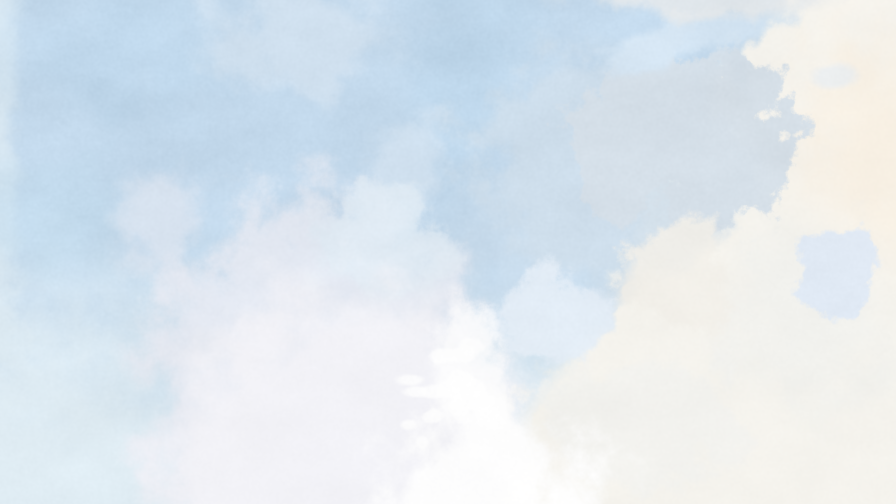
Reproduce this background procedurally as a Shadertoy shader.

```glsl
// Pale watercolour paper: blue washes upper left, cream at right, white bloom below.

vec2 hash2(vec2 cell) {
    vec3 h = fract(cell.xyx * vec3(0.1031, 0.1030, 0.0973));
    h += dot(h, h.yzx + 33.33);
    return fract((h.xx + h.yz) * h.zy);
}

float cornerSlope(vec2 cell, vec2 offset) {
    return dot(hash2(cell) * 2.0 - 1.0, offset);
}

float gradientNoise(vec2 p) {
    vec2 i = floor(p), f = fract(p), e = vec2(0.0, 1.0);
    vec2 u = f * f * f * (f * (f * 6.0 - 15.0) + 10.0);
    float low = mix(cornerSlope(i, f), cornerSlope(i + e.yx, f - e.yx), u.x);
    float high = mix(cornerSlope(i + e, f - e), cornerSlope(i + e.yy, f - e.yy), u.x);
    return mix(low, high, u.y);
}

float fbm(vec2 p) {
    float sum = 0.0, gain = 0.6;
    for (int i = 0; i < 6; i++) {
        sum += gain * gradientNoise(p);
        p = mat2(1.6, 1.2, -1.2, 1.6) * p + 7.3;
        gain *= 0.56;
    }
    return sum;
}

// Ragged ellipse of pigment; tint.a is its opacity.
vec3 wash(vec3 base, vec2 p, float rag, vec2 centre, vec2 radius, vec4 tint, float soft) {
    float size = min(radius.x, radius.y);
    float d = (length((p - centre) / radius) - 1.0) * size + rag * min(0.2, size * 1.3);
    return mix(base, tint.rgb, tint.a * smoothstep(soft, -soft, d));
}

// Small white islands left dry near the bloom.
vec3 dryIslands(vec3 base, vec2 p, float rag) {
    for (int i = 0; i < 18; i++) {
        vec2 seed = hash2(vec2(float(i) + 3.0, 17.0));
        vec2 centre = vec2(0.78, 0.09) + seed * vec2(0.19, 0.22);
        vec2 radius = mix(vec2(0.010, 0.008), vec2(0.030, 0.022), seed.yx);
        base = wash(base, p, rag, centre, radius, vec4(vec3(0.995), 0.8), 0.004);
    }
    return base;
}

vec3 blueSide(vec2 p, float rag) {
    vec3 sky = vec3(0.762, 0.848, 0.922), mist = vec3(0.875, 0.925, 0.953);
    vec3 c = mix(mist, sky, smoothstep(0.10, 0.68, p.y + rag * 0.25));
    c = mix(c, mist, 0.7 * smoothstep(0.06, 0.0, p.x + rag * 0.08));
    // Deeper pools
    c = wash(c, p, rag, vec2(0.26, 0.90), vec2(0.20, 0.12), vec4(0.74, 0.84, 0.92, 0.6), 0.09);
    c = wash(c, p, rag, vec2(0.12, 0.57), vec2(0.14, 0.10), vec4(0.75, 0.85, 0.92, 0.6), 0.06);
    c = wash(c, p, rag, vec2(0.93, 0.84), vec2(0.12, 0.26), vec4(0.74, 0.84, 0.92, 0.7), 0.08);
    c = wash(c, p, rag, vec2(1.06, 0.52), vec2(0.18, 0.16), vec4(0.79, 0.865, 0.93, 0.8), 0.08);
    // Lifted clouds
    c = wash(c, p, rag, vec2(0.60, 0.93), vec2(0.17, 0.10), vec4(0.84, 0.895, 0.945, 0.7), 0.04);
    c = wash(c, p, rag, vec2(0.80, 0.66), vec2(0.07, 0.10), vec4(0.84, 0.895, 0.945, 0.7), 0.03);
    c = wash(c, p, rag, vec2(0.32, 0.56), vec2(0.09, 0.10), vec4(0.86, 0.895, 0.94, 0.8), 0.04);
    // Lavender spreading down to the lower edge
    c = wash(c, p, rag, vec2(0.64, 0.22), vec2(0.35, 0.39), vec4(0.90, 0.915, 0.95, 0.9), 0.06);
    c = wash(c, p, rag, vec2(0.76, 0.51), vec2(0.13, 0.12), vec4(0.875, 0.92, 0.955, 0.8), 0.025);
    return wash(c, p, rag, vec2(0.70, 0.06), vec2(0.37, 0.36), vec4(0.955, 0.953, 0.97, 0.9), 0.10);
}

vec3 creamSide(vec3 base, vec2 p, float rag) {
    vec3 cream = vec3(0.96, 0.953, 0.93);
    float side = p.x - 1.0 - 0.57 * (p.y - 0.07) + rag * 0.16;
    vec3 c = mix(base, cream, smoothstep(-0.03, 0.04, side));
    c = wash(c, p, rag, vec2(1.76, 0.70), vec2(0.17, 0.22), vec4(0.975, 0.94, 0.885, 0.8), 0.12);
    c = wash(c, p, rag, vec2(1.60, 0.38), vec2(0.16, 0.18), vec4(0.935, 0.94, 0.93, 0.6), 0.08);
    c = wash(c, p, rag, vec2(1.25, 0.16), vec2(0.22, 0.13), vec4(0.948, 0.948, 0.935, 0.8), 0.02);
    // Grey-blue cloud: a soft body and a crisp right-hand rim
    c = wash(c, p, rag, vec2(1.22, 0.68), vec2(0.27, 0.23), vec4(0.81, 0.87, 0.92, 0.85), 0.05);
    c = wash(c, p, rag, vec2(1.36, 0.73), vec2(0.22, 0.19), vec4(0.835, 0.875, 0.91, 0.95), 0.012);
    // Upper streak and the pale corner above it
    vec2 slanted = vec2(p.x, p.y - 0.27 * (p.x - 1.355));
    c = wash(c, slanted, rag, vec2(1.355, 0.92), vec2(0.18, 0.04), vec4(0.83, 0.895, 0.95, 0.9), 0.015);
    c = wash(c, p, rag, vec2(1.39, 1.01), vec2(0.22, 0.04), vec4(0.905, 0.915, 0.92, 0.8), 0.015);
    // Small patches
    c = wash(c, p, rag, vec2(1.35, 0.45), vec2(0.10, 0.11), vec4(0.95, 0.94, 0.915, 0.9), 0.015);
    c = wash(c, p, rag, vec2(1.08, 0.37), vec2(0.11, 0.09), vec4(0.895, 0.93, 0.965, 0.9), 0.015);
    c = wash(c, p, rag, vec2(1.65, 0.85), vec2(0.04, 0.02), vec4(0.91, 0.93, 0.945, 0.8), 0.01);
    return wash(c, p, rag, vec2(1.665, 0.465), vec2(0.08, 0.09), vec4(0.87, 0.91, 0.96, 0.9), 0.008);
}

void mainImage(out vec4 fragColor, in vec2 fragCoord) {
    vec2 p = fragCoord / iResolution.y;
    p.x *= 16.0 / 9.0 * iResolution.y / iResolution.x;
    float rag = fbm(p * 9.0 + 2.7);
    vec3 c = creamSide(blueSide(p, rag), p, rag);

    // White bloom
    c = wash(c, p, rag, vec2(0.98, 0.03), vec2(0.20, 0.15), vec4(vec3(0.995), 0.95), 0.05);
    c = wash(c, p, rag, vec2(0.93, 0.27), vec2(0.07, 0.13), vec4(vec3(0.992), 0.75), 0.02);
    c = dryIslands(c, p, rag);

    // Pigment mottling and paper grain, strongest where the paint is dark
    float pigment = 1.0 - c.r;
    float mottle = fbm(p * vec2(5.0, 8.0) + 31.0);
    float grain = gradientNoise(p * 150.0) + gradientNoise(p * 83.0 + 5.0);
    c += (0.02 + pigment * 0.16) * mottle + (0.004 + pigment * 0.03) * grain;
    fragColor = vec4(clamp(c, 0.0, 1.0), 1.0);
}
```
